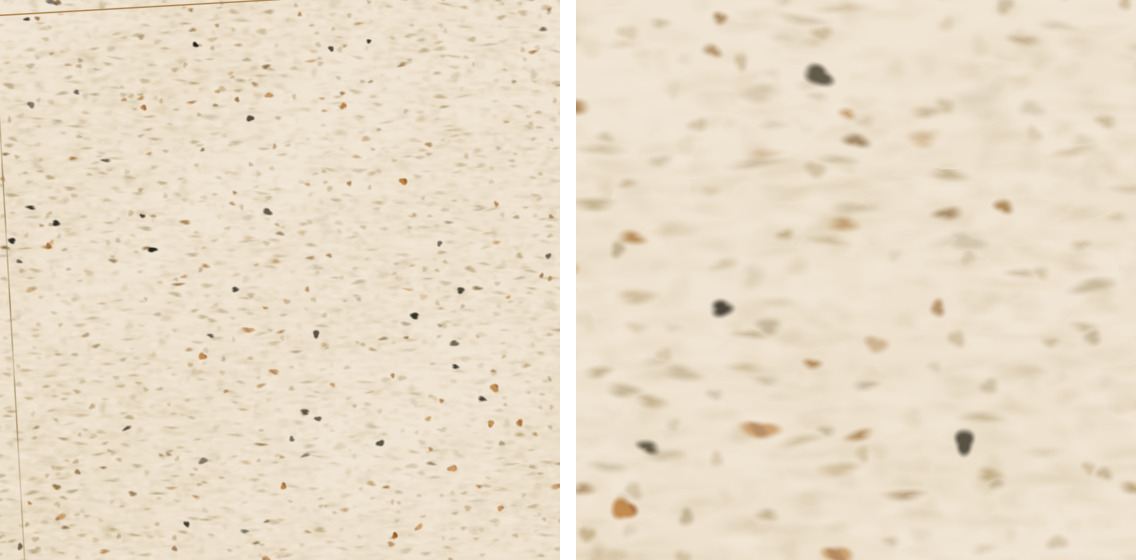
Left, the full canvas; right, a detail of the centre.
This texture is drawn by a Shadertoy shader. Its source:

```glsl
// Cream terrazzo tile with soft horizontal flecks, dark and amber chips, and two thin joints.

// Colours
const vec3 CREAM      = vec3(0.942, 0.897, 0.830);
const vec3 WARM_CREAM = vec3(0.916, 0.864, 0.772);
const vec3 SAND       = vec3(0.865, 0.803, 0.690);
const vec3 IVORY      = vec3(0.952, 0.910, 0.848);
const vec3 TAN        = vec3(0.710, 0.605, 0.420);
const vec3 GREY_TAUPE = vec3(0.660, 0.610, 0.490);
const vec3 BROWN      = vec3(0.420, 0.310, 0.160);
const vec3 OCHRE      = vec3(0.720, 0.490, 0.220);
const vec3 AMBER      = vec3(0.700, 0.400, 0.110);
const vec3 RUST       = vec3(0.460, 0.210, 0.040);
const vec3 BLACK      = vec3(0.110, 0.100, 0.070);
const vec3 OLIVE_GREY = vec3(0.300, 0.270, 0.190);
const vec3 JOINT_TOP  = vec3(0.660, 0.500, 0.270);
const vec3 JOINT_SIDE = vec3(0.640, 0.560, 0.390);

// Sizes in canvas units
const float CHIP_EDGE = 0.0024;
const float FLECK_EDGE = 0.0028;
const float GRAIN_EDGE = 0.0042;
const float JOINT_HALF_WIDTH = 0.0012;

vec3 hash3(vec2 cell, float seed) {
    vec3 q = fract(vec3(cell.xyx + seed * 17.31) * vec3(0.1031, 0.1030, 0.0973));
    q += dot(q, q.yxz + 33.33);
    return fract((q.xxy + q.yzz) * q.zyx);
}

// Cellular scatter of irregular ellipses: x = coverage, y = tint, z = strength
vec3 scatter(vec2 p, vec2 grid, float chance, vec2 rMin, vec2 rMax,
             float tilt, float edge, float seed) {
    vec2 home = floor(p * grid);
    vec3 best = vec3(0.0);
    for (int j = -1; j <= 1; j++)
    for (int i = -1; i <= 1; i++) {
        vec2 cell = home + vec2(i, j);
        vec3 place = hash3(cell, seed);
        if (place.z > chance) continue;
        vec3 form = hash3(cell, seed + 5.7);
        vec3 look = hash3(cell, seed + 11.3);
        vec2 d = p - (cell + place.xy) / grid;
        float turn = (form.z - 0.5) * 2.0 * tilt;
        d = mat2(cos(turn), -sin(turn), sin(turn), cos(turn)) * d;
        vec2 r = mix(rMin, rMax, form.xy * form.xy);
        vec2 e = d / r;
        float a = atan(e.y, e.x + 1e-5);
        float outline = 1.0 + 0.14 * sin(2.0 * a + look.z * 6.28)
                            + 0.12 * sin(3.0 * a + look.x * 19.0);
        float dist = (length(e) - outline) * min(r.x, r.y);
        float cover = smoothstep(edge, -edge, dist);
        if (cover > best.x) best = vec3(cover, look.xy);
    }
    return best;
}

// Soft line between two points
float joint(vec2 p, vec2 a, vec2 b) {
    vec2 ab = b - a;
    float t = clamp(dot(p - a, ab) / dot(ab, ab), 0.0, 1.0);
    float dist = length(p - a - ab * t);
    return smoothstep(JOINT_HALF_WIDTH + 0.0016, JOINT_HALF_WIDTH - 0.0014, dist);
}

void mainImage(out vec4 fragColor, in vec2 fragCoord) {
    vec2 p = fragCoord / iResolution.y;

    // Broad and middling drift from layered sines
    float drift = sin(p.x * 5.0 + 2.0 * sin(p.y * 4.0)) + sin(p.y * 9.0 - p.x * 7.0 + 1.3);
    float cloud = sin(p.x * 27.0 + 2.5 * sin(p.y * 19.0)) * sin(p.y * 41.0 + 2.0 * sin(p.x * 15.0));
    float tone = 0.40 + 0.17 * drift + 0.20 * cloud - 0.30 * (p.y - 0.5);
    vec3 col = mix(CREAM, WARM_CREAM, clamp(tone, 0.0, 1.0));

    // Flecks gather and thin out across the tile
    float density = 0.90 + 0.12 * drift + 0.18 * cloud;

    // Soft streaky grain in the ground, alternately dark and light
    for (int k = 0; k < 4; k++) {
        float f = float(k);
        vec2 grid = vec2(34.0, 72.0) + f * vec2(8.0, 13.0);
        vec3 g = scatter(p, grid, 0.50, vec2(0.005, 0.0024), vec2(0.015, 0.0060),
                         0.12, GRAIN_EDGE, 20.0 + f * 3.1);
        bool dark = k % 2 == 0;
        vec3 tint = dark ? SAND : IVORY;
        col = mix(col, tint, g.x * mix(0.10, 0.65, g.z) * (dark ? density : 1.0));
    }

    // Pale blurred stones under the surface
    vec3 s = scatter(p, vec2(24.0), 0.27, vec2(0.005, 0.004), vec2(0.013, 0.009),
                     0.5, 0.0045, 2.0);
    col = mix(col, mix(TAN, GREY_TAUPE, s.y), s.x * density * mix(0.08, 0.42, s.z * s.z));

    // Many small tan flecks
    s = scatter(p, vec2(48.0, 62.0), 0.36, vec2(0.0035, 0.0018), vec2(0.0100, 0.0046),
                0.18, FLECK_EDGE, 3.0);
    col = mix(col, mix(TAN, GREY_TAUPE, s.y * 0.8), s.x * density * mix(0.12, 0.72, s.z));

    // Brown and ochre flecks
    s = scatter(p, vec2(34.0), 0.14, vec2(0.0032, 0.0021), vec2(0.0078, 0.0046),
                0.25, FLECK_EDGE, 4.0);
    col = mix(col, mix(BROWN, OCHRE, s.y), s.x * mix(0.25, 0.85, s.z));

    // Amber chips, partly rusty
    s = scatter(p, vec2(18.0), 0.060, vec2(0.0050, 0.0045), vec2(0.0110, 0.0085),
                0.7, CHIP_EDGE, 6.0);
    vec3 amber = mix(AMBER, OCHRE, s.y);
    amber = mix(amber, RUST, 0.6 * smoothstep(-0.2, 1.0, sin(p.x * 310.0 + p.y * 190.0)));
    col = mix(col, amber, s.x * mix(0.50, 0.95, s.z));

    // Black and olive grey chips
    s = scatter(p, vec2(22.0), 0.080, vec2(0.0040, 0.0030), vec2(0.0082, 0.0066),
                0.5, CHIP_EDGE, 8.0);
    col = mix(col, mix(BLACK, OLIVE_GREY, s.y), s.x * mix(0.60, 1.0, s.z));

    // Joints, worn unevenly along their length
    float wear = 0.68 + 0.18 * sin(p.y * 31.0) + 0.12 * sin(p.y * 83.0 + 1.0);
    float side = joint(p, vec2(-0.001, 0.79), vec2(0.044, 0.0));
    col = mix(col, JOINT_SIDE, side * wear * mix(0.6, 1.0, smoothstep(0.0, 0.35, p.y)));
    float top = joint(p, vec2(-0.01, 0.972), vec2(0.50, 1.001));
    col = mix(col, JOINT_TOP, top * 0.95);

    fragColor = vec4(col, 1.0);
}
```
